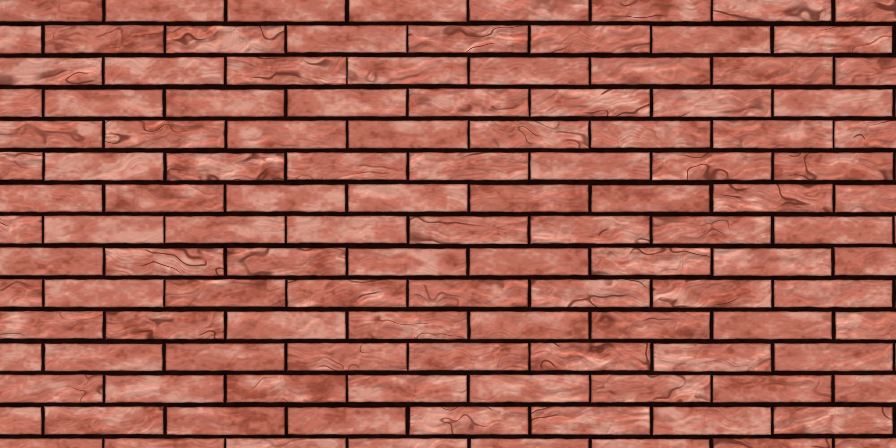
Reproduce this texture procedurally as a Shadertoy shader.

```glsl
#define BRICK vec2(0.2714, 0.0709)
#define ORIGIN vec2(0.096, 0.026)
#define JOINT vec2(0.0065, 0.0100)
#define EDGE_WEAR 0.0028
#define RELIEF 1.1
#define CREASE_DEPTH 0.75
#define MORTAR vec3(0.09, 0.03, 0.02)
#define CREVICE vec3(0.36, 0.16, 0.12)
#define DEEP_CLAY vec3(0.62, 0.31, 0.24)
#define CLAY vec3(0.75, 0.43, 0.36)
#define PALE_CLAY vec3(0.84, 0.59, 0.52)

float hash(vec2 p) {
    return fract(sin(dot(p, vec2(127.1, 311.7))) * 43758.5453);
}

float noise(vec2 p) {
    vec2 i = floor(p), f = fract(p);
    f = f * f * (3.0 - 2.0 * f);
    return mix(mix(hash(i), hash(i + vec2(1, 0)), f.x),
               mix(hash(i + vec2(0, 1)), hash(i + vec2(1, 1)), f.x), f.y);
}

float fbm(vec2 p) {
    float sum = 0.0, amp = 0.533;
    for (int i = 0; i < 4; i++) {
        sum += amp * noise(p);
        p = p * 2.03 + 17.3;
        amp *= 0.5;
    }
    return sum;
}

// Slanted, warped folds of the hand-moulded clay
vec2 foldCoords(vec2 local, vec2 seed, float slant) {
    vec2 q = vec2(local.x, local.y + slant * local.x) * vec2(15.0, 48.0) + seed;
    return q + 1.3 * vec2(noise(local * 34.0 + seed), noise(local * 27.0 - seed));
}

float boxDistance(vec2 p, vec2 halfSize) {
    vec2 d = abs(p) - halfSize;
    return length(max(d, 0.0)) + min(max(d.x, d.y), 0.0);
}

void mainImage(out vec4 fragColor, in vec2 fragCoord) {
    vec2 p = fragCoord / iResolution.y;
    float pixel = 1.0 / iResolution.y;

    // Running bond: alternate rows shift by half a brick
    vec2 grid = (p - ORIGIN) / BRICK;
    grid.x -= 0.5 * mod(floor(grid.y), 2.0);
    vec2 id = floor(grid);
    vec2 local = (fract(grid) - 0.5) * BRICK;
    vec2 seed = 40.0 * vec2(hash(id + 3.1), hash(id + 8.7));
    float roughness = hash(id + 21.4);

    // Brick outline with uneven size and worn edges
    vec2 jitter = vec2(hash(id + 1.7), hash(id + 5.3)) - 0.5;
    vec2 halfSize = 0.5 * (BRICK - JOINT) + jitter.yx * vec2(0.0025, 0.0012);
    float wear = fbm(p * 42.0 + seed) - 0.5;
    float dist = boxDistance(local - jitter * 0.002, halfSize) + EDGE_WEAR * wear;
    float face = 1.0 - smoothstep(-0.8 * pixel, 0.8 * pixel, dist);

    // Blotchy clay colour
    float tone = 0.50 + 1.15 * (fbm(p * vec2(20.0, 34.0) + seed) - 0.5);
    tone += 0.20 * (hash(id + 13.9) - 0.5) + 0.22 * (noise(p * 125.0) - 0.5);
    vec3 brick = mix(DEEP_CLAY, CLAY, smoothstep(0.05, 0.42, tone));
    brick = mix(brick, PALE_CLAY, smoothstep(0.42, 0.85, tone));

    // Folds lit from above
    float slant = 0.5 * (hash(id + 31.2) - 0.5);
    vec2 fold = foldCoords(local, seed, slant);
    vec2 above = foldCoords(local + vec2(-0.002, 0.004), seed, slant);
    float slope = fbm(fold) - fbm(above);
    brick *= 1.0 + RELIEF * mix(0.35, 1.0, roughness) * slope;

    // Dark creases gathered in patches, strongest on rough bricks
    float crease = 1.0 - smoothstep(0.01, 0.09, abs(noise(fold * 0.8 + 9.0) - 0.5));
    float patches = smoothstep(0.42, 0.68, noise(local * vec2(17.0, 30.0) + seed.yx));
    crease *= patches * smoothstep(0.15, 0.85, roughness);
    brick = mix(brick, CREVICE, CREASE_DEPTH * crease);

    // Soft darkening at the rim
    brick *= mix(0.80, 1.0, smoothstep(0.0, 0.005, -dist));

    vec3 mortar = MORTAR * (0.7 + 0.7 * noise(p * 70.0));
    fragColor = vec4(mix(mortar, brick, face), 1.0);
}
```
